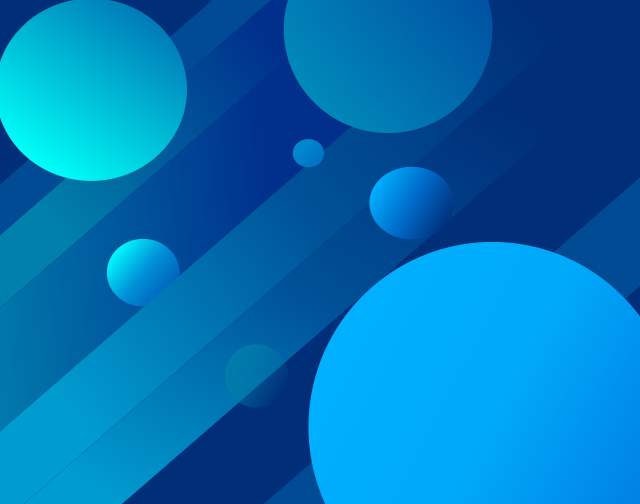
Write a Shadertoy shader that draws this background.

```glsl
// Lengths are in canvas heights; stripes are measured along x * SLOPE + depth.
const float SLOPE = 0.868;
const vec3 NAVY  = vec3(0.00, 0.18, 0.47);
const vec3 STEEL = vec3(0.00, 0.295, 0.575);
const vec3 ROYAL = vec3(0.00, 0.19, 0.55);
const vec3 TEAL  = vec3(0.00, 0.50, 0.665);
const vec3 OCEAN = vec3(0.00, 0.47, 0.67);
const vec3 LAGOON = vec3(0.00, 0.61, 0.815);
const vec3 DENIM = vec3(0.00, 0.32, 0.595);
const vec3 AQUA  = vec3(0.00, 1.00, 0.98);
const vec3 SKY   = vec3(0.00, 0.69, 1.00);
const vec3 AZURE = vec3(0.00, 0.49, 0.88);

// Offsets of the stripe edges, from upper left to lower right
const float EDGE_A = 0.366;
const float EDGE_B = 0.467;
const float EDGE_C = 0.611;
const float EDGE_D = 0.856;
const float EDGE_E = 1.041;
const float EDGE_F = 1.210;
const float EDGE_G = 1.454;
const float EDGE_H = 1.670;

// Smooth coverage of a signed distance
float cover(float d) {
    return clamp(0.5 - d * iResolution.y, 0.0, 1.0);
}

// Coverage of the diagonal stripe between two offsets
float stripe(float offset, float lo, float hi) {
    return cover(max(lo - offset, offset - hi) / length(vec2(SLOPE, 1.0)));
}

// Position along the segment from a to b, 0 to 1
float along(vec2 p, vec2 a, vec2 b) {
    vec2 axis = b - a;
    return clamp(dot(p - a, axis) / dot(axis, axis), 0.0, 1.0);
}

// Gradient with three even stops
vec3 ramp3(vec3 first, vec3 middle, vec3 last, float t) {
    return t < 0.5 ? mix(first, middle, t * 2.0) : mix(middle, last, t * 2.0 - 1.0);
}

// Paint an ellipse shaded along dir; opacity gives its start and end alpha
vec3 orb(vec3 base, vec2 p, vec2 center, vec2 radii, vec2 dir,
         vec3 first, vec3 middle, vec3 last, vec2 opacity) {
    vec2 q = (p - center) / radii;
    float t = clamp(0.5 + 0.5 * dot(q, normalize(dir)), 0.0, 1.0);
    float mask = cover((length(q) - 1.0) * min(radii.x, radii.y));
    return mix(base, ramp3(first, middle, last, t), mask * mix(opacity.x, opacity.y, t));
}

void mainImage(out vec4 fragColor, in vec2 fragCoord) {
    vec2 p = fragCoord / iResolution.y;
    float offset = p.x * SLOPE + 1.0 - p.y;
    vec3 color = NAVY;

    // Upper stripes and the far right one
    color = mix(color, STEEL, stripe(offset, EDGE_A, EDGE_B));
    vec3 tealFade = mix(TEAL, ROYAL, along(p, vec2(0.10, 0.57), vec2(0.52, 0.93)));
    color = mix(color, tealFade, stripe(offset, EDGE_B, EDGE_C));
    vec3 oceanFade = mix(OCEAN, ROYAL, along(p, vec2(0.0, 0.30), vec2(0.56, 0.36)));
    color = mix(color, oceanFade, stripe(offset, EDGE_C, EDGE_D));
    color = mix(color, STEEL, stripe(offset, EDGE_G, EDGE_H));

    // Orb tucked behind the central stripe
    color = orb(color, p, vec2(0.284, 0.459), vec2(0.072, 0.067), vec2(0.8, -0.6),
                vec3(0.0, 0.98, 1.0), vec3(0.0, 0.57, 0.85), vec3(0.0, 0.36, 0.72), vec2(1.0));

    // Central pair of stripes
    vec3 upperFade = ramp3(LAGOON, DENIM, NAVY, along(p, vec2(0.14, 0.18), vec2(1.10, 0.94)));
    color = mix(color, upperFade, stripe(offset, EDGE_D, EDGE_E));
    vec3 lowerFade = ramp3(LAGOON, DENIM, NAVY, along(p, vec2(0.20, 0.02), vec2(0.75, 0.95)));
    color = mix(color, lowerFade, stripe(offset, EDGE_E, EDGE_F));

    // Large orbs along the top
    color = orb(color, p, vec2(0.181, 0.822), vec2(0.190, 0.181), vec2(0.6, 0.8),
                AQUA, vec3(0.0, 0.74, 0.84), vec3(0.0, 0.48, 0.72), vec2(1.0));
    color = orb(color, p, vec2(0.770, 0.942), vec2(0.207, 0.206), vec2(0.8, 0.6),
                vec3(0.0, 0.56, 0.74), vec3(0.0, 0.44, 0.69), vec3(0.0, 0.32, 0.64), vec2(0.94));

    // Small orbs in the middle
    color = orb(color, p, vec2(0.612, 0.696), vec2(0.031, 0.028), vec2(0.8, -0.6),
                vec3(0.0, 0.55, 0.81), vec3(0.0, 0.50, 0.79), vec3(0.0, 0.44, 0.76), vec2(1.0));
    color = orb(color, p, vec2(0.817, 0.597), vec2(0.084, 0.072), vec2(0.9, -0.43),
                SKY, vec3(0.0, 0.42, 0.79), vec3(0.0, 0.19, 0.49), vec2(1.0));
    color = orb(color, p, vec2(0.509, 0.254), vec2(0.063), vec2(0.87, -0.5),
                TEAL, TEAL, TEAL, vec2(0.9, 0.0));

    // Foreground orb
    color = orb(color, p, vec2(0.977, 0.153), vec2(0.365, 0.367), vec2(0.88, -0.47),
                SKY, vec3(0.0, 0.66, 0.98), AZURE, vec2(1.0));

    fragColor = vec4(color, 1.0);
}
```
